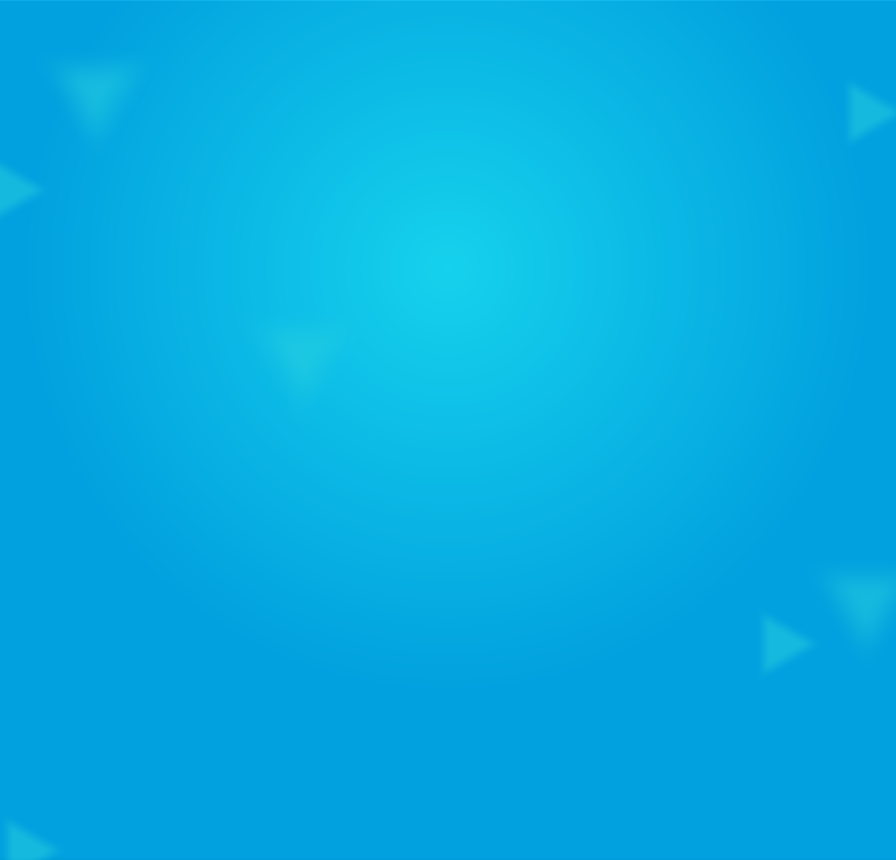
Reproduce this background procedurally as a Shadertoy shader.

```glsl
// Blurred equilateral triangle pointing along +x, as a product of three soft edges
float softTriangle(vec2 p, float inradius, float blur) {
    float back = smoothstep(-blur, blur, inradius + p.x);
    float upper = smoothstep(-blur, blur, inradius - 0.5 * p.x - 0.866 * p.y);
    float lower = smoothstep(-blur, blur, inradius - 0.5 * p.x + 0.866 * p.y);
    return back * upper * lower;
}

void mainImage(out vec4 fragColor, in vec2 fragCoord) {
    vec2 p = fragCoord / iResolution.y;
    float aspect = iResolution.x / iResolution.y;
    p.x += 0.5 * (1.0407 - aspect);

    // Radial glow over flat blue
    float falloff = clamp(length(p - vec2(0.520, 0.688)) / 0.497, 0.0, 1.0);
    vec3 color = mix(vec3(0.085, 0.820, 0.925), vec3(0.004, 0.630, 0.873), falloff);

    // Drifting triangles: four crisp ones point right, three hazy ones point down
    vec2 centers[7] = vec2[7](
        vec2(1.007, 0.869), vec2(0.010, 0.779), vec2(0.907, 0.251), vec2(0.028, 0.011),
        vec2(0.111, 0.894), vec2(0.352, 0.589), vec2(1.007, 0.302));
    vec3 tint = vec3(0.16, 0.82, 0.87);
    for (int i = 0; i < 7; i++) {
        vec2 q = p - centers[i];
        float shape = i < 4 ? softTriangle(q, 0.0195, 0.009)
                            : softTriangle(vec2(-q.y, q.x), 0.027, 0.024);
        color = mix(color, tint, 0.5 * shape);
    }

    // Faint light rim along the top, faint shade along the bottom
    color += 0.06 * smoothstep(0.998, 1.0, p.y);
    color -= 0.015 * (1.0 - smoothstep(0.0, 0.004, p.y));

    fragColor = vec4(color, 1.0);
}
```
